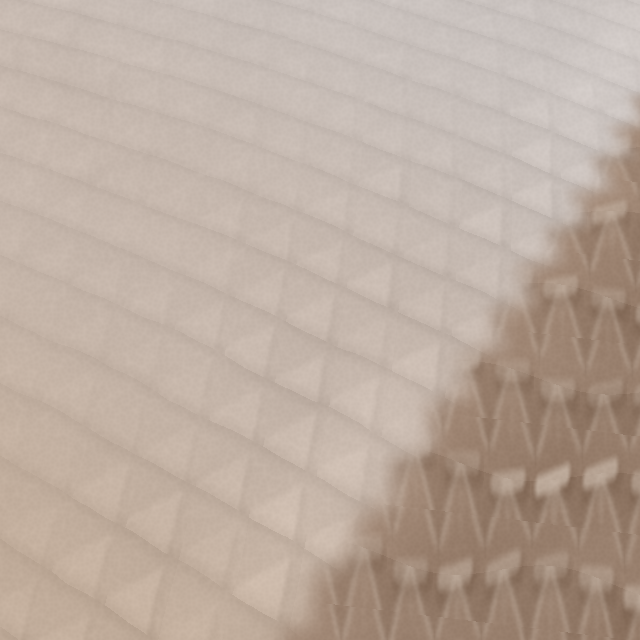
A WebGL 2 fragment shader for this texture:

```glsl
#version 300 es
precision highp float;

uniform vec2 u_resolution;
out vec4 fragColor;

const vec3 WARM_CLOTH = vec3(0.765, 0.685, 0.615);
const vec3 MID_CLOTH = vec3(0.780, 0.722, 0.680);
const vec3 COOL_CLOTH = vec3(0.795, 0.768, 0.755);
const vec3 SIDE_LIGHT = vec3(0.640, 0.545, 0.475);
const vec3 SIDE_DARK = vec3(0.555, 0.450, 0.375);
const vec3 TUFT_LIGHT = vec3(0.760, 0.690, 0.630);

vec2 hash2(vec2 p) {
    vec3 q = fract(p.xyx * vec3(0.1031, 0.1030, 0.0973));
    q += dot(q, q.yzx + 33.33);
    return fract((q.xx + q.yz) * q.zy);
}

// Distance to the nearest scattered cell point
float cellular(vec2 p) {
    vec2 cell = floor(p);
    float nearest = 2.0;
    for (int j = -1; j <= 1; j++) {
        for (int i = -1; i <= 1; i++) {
            vec2 c = cell + vec2(i, j);
            nearest = min(nearest, length(c + hash2(c) - p));
        }
    }
    return nearest;
}

// Layered sines, roughly -1 to 1
float waves(vec2 p) {
    float sum = 0.0;
    float amp = 0.5;
    for (int i = 0; i < 4; i++) {
        sum += amp * sin(p.x + 1.7 * sin(p.y)) * cos(p.y * 0.8 + p.x * 0.3);
        p = mat2(1.5, 1.1, -1.1, 1.5) * p + 2.3;
        amp *= 0.55;
    }
    return sum;
}

float band(float d, float width) {
    return exp(-d * d / (width * width));
}

float roundBox(vec2 p, vec2 size, float radius) {
    vec2 q = abs(p) - size + radius;
    return length(max(q, 0.0)) + min(max(q.x, q.y), 0.0) - radius;
}

// Curved quilt rows that shrink with distance
float topRow(vec2 p) {
    float start = (p.y - 0.22 * p.x - 0.12 * p.x * p.x) / (1.0 + 0.45 * p.x);
    return 10.0 * log(max(1.0 + 2.0 * start, 0.1)) - 0.88;
}

// Relief of the flat top: grooves and faint folded triangles
float topRelief(vec2 p, float fold, float row) {
    float id = floor(row);
    float v = row - id;
    float u = fold / (0.092 + 0.035 * p.y) - 0.5 * v + 0.5 * id;
    vec2 rnd = hash2(vec2(floor(u), id) + 40.0);
    u = fract(u);
    float slant = mix(0.88, 0.18, u / 0.78) + 0.08 * (rnd.x - 0.5);
    float facet = smoothstep(-0.06, 0.1, v - slant) * smoothstep(0.84, 0.74, u);
    float crease = band(u - 0.84, 0.07) * smoothstep(0.1, 0.4, v);
    float groove = band(min(v, 1.0 - v), 0.13);
    float near = smoothstep(-0.75, -0.1, fold) * smoothstep(-0.1, 0.5, p.y);
    float lift = 0.012 * (v - 0.5);
    return lift - (0.020 + 0.014 * near) * groove
        + (0.007 + 0.020 * near) * (0.4 + rnd.y) * (facet - 0.45)
        - 0.014 * near * crease;
}

// Hanging side: pointed pleats below rows of raised tufts
vec3 sideCloth(vec2 p, float fold) {
    float row = log(1.0 + 0.78 * (p.y - 0.12 * (p.x - 0.86))) / 0.076;
    float u = (p.x - 0.895 + 0.04 * p.y) / 0.073;
    row += 0.10 * sin(u * 1.3 + 2.0 * floor(row + 0.5));
    float v = fract(row);
    float mid = abs(fract(u - 0.12 * v) - 0.5);
    float halfWidth = 0.47 * (1.0 - v / 0.82);
    float inside = smoothstep(0.06, -0.06, mid - halfWidth);
    float pleat = band(mid - halfWidth, 0.075) * smoothstep(0.85, 0.65, v);
    float streak = smoothstep(0.20 * (1.0 - v), 0.0, 0.5 - mid) * smoothstep(0.75, 0.1, v);
    float mood = 0.5 + 0.5 * waves(p * vec2(9.0, 12.0) + 1.0);
    vec3 col = mix(SIDE_DARK, SIDE_LIGHT, 0.25 + 0.65 * mood);
    col += 0.045 * smoothstep(0.22, 0.0, fold) - 0.015;
    col -= 0.035 * inside;

    vec2 id = floor(vec2(u, row) + 0.5);
    vec2 rnd = hash2(id + 17.0);
    float glow = 0.3 + 0.35 * rnd.x + 0.3 * band(id.y - 6.0, 0.5) * smoothstep(0.72, 0.8, p.x);
    col = mix(col, TUFT_LIGHT, 0.36 * pleat + 0.45 * glow * streak);
    vec2 q = vec2(u, row) - id + 0.08 * (rnd - 0.5);
    q.y += 0.16 * q.x;
    float tuft = roundBox(q, vec2(0.37, 0.11), 0.1);
    col -= 0.04 * band(roundBox(q - vec2(0.04, 0.12), vec2(0.34, 0.06), 0.05), 0.1);
    return mix(col, TUFT_LIGHT - 0.03 * q.y, glow * smoothstep(0.06, -0.07, tuft));
}

void main() {
    vec2 uv = gl_FragCoord.xy / u_resolution;
    vec2 p = vec2(uv.x, 1.0 - uv.y);
    float row = topRow(p);
    float fold = uv.x - 0.44 - 0.675 * uv.y;

    // Light falls from the cool far corner to the warm near one
    float light = 0.72 * uv.y + 0.45 * uv.x;
    vec3 top = mix(WARM_CLOTH, MID_CLOTH, smoothstep(0.05, 0.58, light));
    top = mix(top, COOL_CLOTH, smoothstep(0.55, 1.1, light));
    top += 0.025 * band(fold + 0.09, 0.08) * (0.6 + 0.6 * sin(9.0 * p.y + 1.0));
    top += topRelief(p, fold, row + 0.07 * waves(p * 11.0));
    float wrinkled = smoothstep(0.45, 0.0, length(p));
    top += (0.008 + 0.012 * wrinkled) * waves(p * vec2(18.0, 26.0));

    // Soft scalloped fold between the two faces
    float scallop = 0.012 * sin(6.2832 * row) + 0.012 * waves(p * 14.0);
    float turn = smoothstep(-0.035, 0.055, fold + scallop);
    vec3 col = mix(top, sideCloth(p, fold), turn);

    // Woven grain
    float grain = cellular(uv * 150.0) + 0.6 * cellular(uv * 70.0 + 9.0);
    col += 0.022 * (grain - 0.75);
    fragColor = vec4(clamp(col, 0.0, 1.0), 1.0);
}
```
